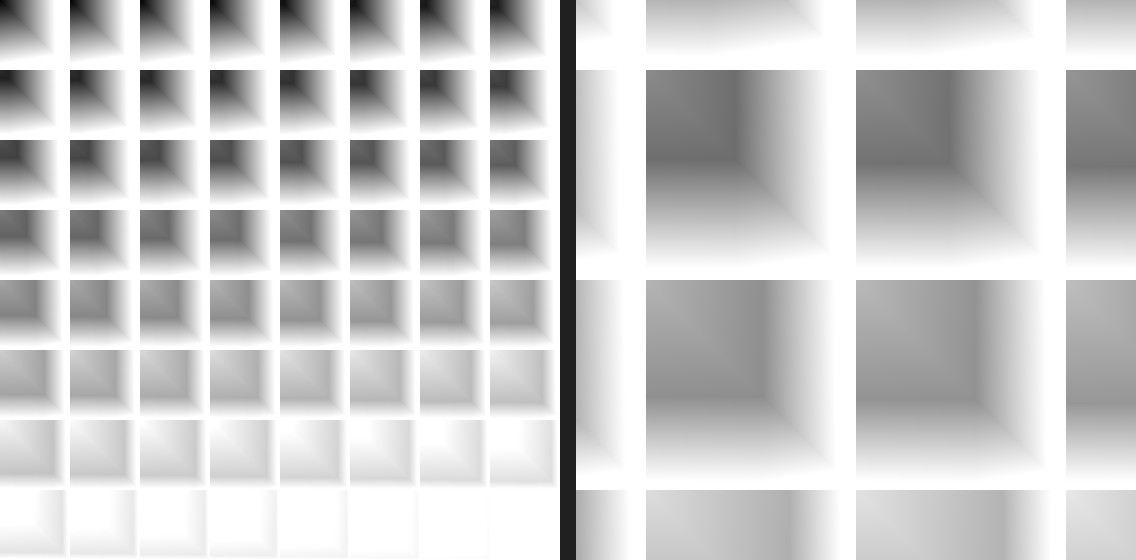
Left, the full canvas; right, a detail of the centre.
A WebGL 1 fragment shader for this pattern:

```glsl
precision highp float;
// An 8 by 8 sheet of tiles that slices a color cube: red runs across each tile,
// green runs down it, and blue steps up from tile to tile in reading order.
// Each color becomes gray through hue weights, which leave creases where channels tie.

uniform vec2 u_resolution;

const float TILES = 8.0;                              // tiles per side
const vec3 PRIMARY_WEIGHT = vec3(1.28, 1.10, 1.27);   // red, green, blue
const vec3 SECONDARY_WEIGHT = vec3(1.01, 1.01, 1.27); // cyan, magenta, yellow
const float PAPER = 1.0;                              // gray of the gaps

// Splits a color into neutral, secondary and primary parts and weighs each.
float hueWeightedGray(vec3 c) {
  float high = max(c.r, max(c.g, c.b));
  float low = min(c.r, min(c.g, c.b));
  float middle = c.r + c.g + c.b - high - low;

  // The strongest channel names the primary hue.
  float primary = c.r >= high ? PRIMARY_WEIGHT.r
                : c.g >= high ? PRIMARY_WEIGHT.g : PRIMARY_WEIGHT.b;
  // The weakest channel names the secondary hue opposite it.
  float secondary = c.r <= low ? SECONDARY_WEIGHT.r
                  : c.g <= low ? SECONDARY_WEIGHT.g : SECONDARY_WEIGHT.b;

  float gray = low + (middle - low) * secondary + (high - middle) * primary;
  return clamp(gray, 0.0, 1.0);
}

void main() {
  // Tile coordinates, counted from the upper left.
  vec2 uv = gl_FragCoord.xy / u_resolution;
  vec2 grid = vec2(uv.x, 1.0 - uv.y) * TILES;
  vec2 tile = floor(grid);
  vec2 local = fract(grid);

  // Blue goes from 0 in the first tile to 1 in the last.
  float blue = (tile.y * TILES + tile.x) / (TILES * TILES - 1.0);
  float gray = hueWeightedGray(vec3(local, blue));

  // Pixel coverage softens the dark upper and left edges.
  vec2 cover = clamp(local * u_resolution / TILES + 0.5, 0.0, 1.0);
  gray = mix(PAPER, gray, cover.x * cover.y);

  gl_FragColor = vec4(vec3(gray), 1.0);
}
```
